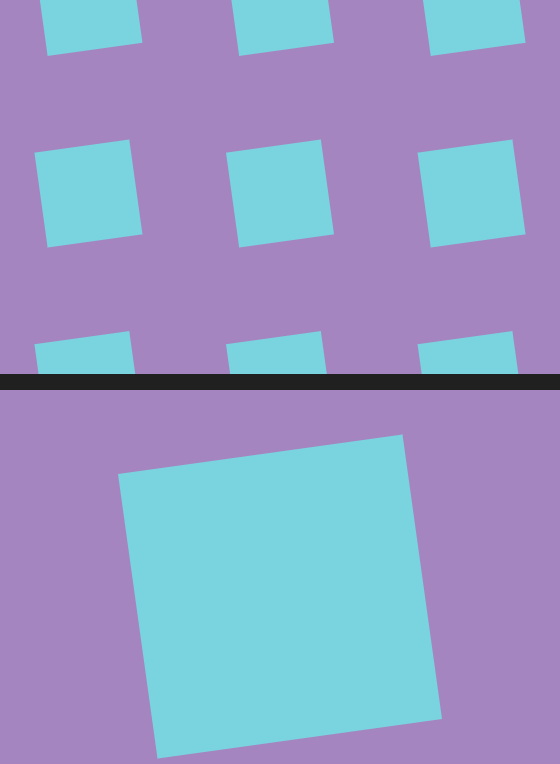
Top: the whole. Bottom: its middle third, enlarged.
Give the GLSL for this pattern, as a Shadertoy shader.

```glsl
const vec3 PURPLE = vec3(0.647, 0.520, 0.749);
const vec3 TURQUOISE = vec3(0.475, 0.830, 0.876);

// Lengths are fractions of the canvas height
const float PERIOD = 0.5122;
const float HALF_SIDE = 0.128;
const float TILT = 0.138;
const vec2 GRID_OFFSET = vec2(0.0, -0.0174);

vec2 rotate(vec2 p, float angle) {
    float c = cos(angle), s = sin(angle);
    return vec2(c * p.x - s * p.y, s * p.x + c * p.y);
}

// Position relative to the centre of the nearest cell
vec2 repeatCentred(vec2 p, float period) {
    return (fract(p / period + 0.5) - 0.5) * period;
}

float squareDistance(vec2 p, float halfSide) {
    vec2 d = abs(p) - halfSide;
    return length(max(d, 0.0)) + min(max(d.x, d.y), 0.0);
}

float coverage(float dist, float pixel) {
    return clamp(0.5 - dist / pixel, 0.0, 1.0);
}

void mainImage(out vec4 fragColor, in vec2 fragCoord) {
    float pixel = 1.0 / iResolution.y;
    vec2 p = (fragCoord - 0.5 * iResolution.xy) * pixel;

    // Tilted square in every cell
    vec2 cell = repeatCentred(p - GRID_OFFSET, PERIOD);
    float dist = squareDistance(rotate(cell, -TILT), HALF_SIDE);

    fragColor = vec4(mix(PURPLE, TURQUOISE, coverage(dist, pixel)), 1.0);
}
```
